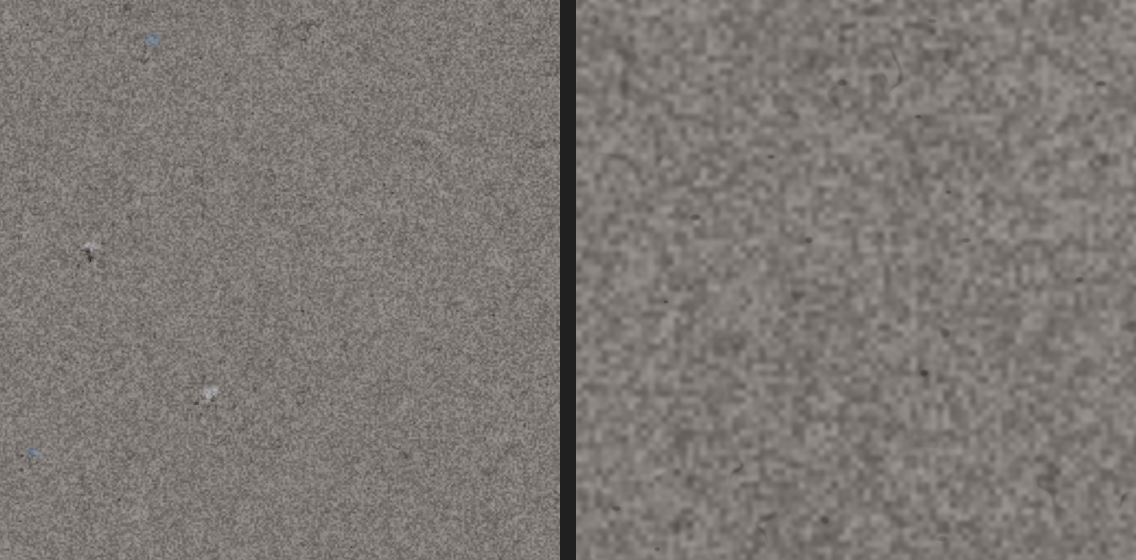
Left: the whole. Right: its middle third, enlarged.
Reproduce this texture procedurally as a Shadertoy shader.

```glsl
float hash(vec2 p) {
    vec3 q = fract(p.xyx * 0.1031);
    q += dot(q, q.yzx + 33.33);
    return fract((q.x + q.y) * q.z);
}

vec2 hash2(vec2 p) {
    return vec2(hash(p), hash(p + 71.7));
}

// Smooth value noise, centred on zero
float noise(vec2 p) {
    vec2 cell = floor(p), f = fract(p);
    f = f * f * (3.0 - 2.0 * f);
    float low = mix(hash(cell), hash(cell + vec2(1, 0)), f.x);
    float high = mix(hash(cell + vec2(0, 1)), hash(cell + vec2(1, 1)), f.x);
    return mix(low, high, f.y) - 0.5;
}

float fbm(vec2 p) {
    float sum = 0.0, amplitude = 0.5;
    for (int i = 0; i < 4; i++) {
        sum += amplitude * noise(p);
        p = mat2(0.8, 0.6, -0.6, 0.8) * p * 2.03 + 17.3;
        amplitude *= 0.5;
    }
    return sum;
}

// Small irregular dots, one candidate in each cell
float pits(vec2 p, float density) {
    vec2 home = floor(p);
    float pit = 0.0;
    for (int y = -1; y <= 1; y++)
    for (int x = -1; x <= 1; x++) {
        vec2 cell = home + vec2(x, y);
        vec2 d = p - cell - hash2(cell + 5.0);
        d.y *= mix(0.8, 2.0, hash(cell + 9.0));
        float radius = mix(0.08, 0.2, hash(cell + 31.0));
        float present = step(hash(cell + 53.0), density);
        pit = max(pit, present * (1.0 - smoothstep(radius * 0.3, radius, length(d))));
    }
    return pit;
}

// Short ragged wisps along the zero contours of warped noise
float wisps(vec2 p) {
    vec2 warp = vec2(noise(p * 95.0), noise(p * 95.0 + 40.0)) * 0.014;
    float line = 1.0 - smoothstep(0.02, 0.13, abs(noise((p + warp) * 48.0 + 8.0)));
    float breaks = smoothstep(0.0, 0.3, noise(p * 65.0 + 90.0));
    return line * breaks * smoothstep(-0.1, 0.25, noise(p * 19.0 + 25.0));
}

void mainImage(out vec4 fragColor, in vec2 fragCoord) {
    vec2 p = fragCoord / iResolution.y;

    // Fine sandy grain over very faint mottling
    float fine = noise(p * 256.0 + 0.25);
    float tone = 0.162 * fine;
    tone += 0.085 * noise(mat2(0.8, 0.6, -0.6, 0.8) * p * 215.0 + 30.0);
    tone += 0.05 * fbm(p * 62.0 + 60.0);
    tone += 0.018 * fbm(p * 6.0 + 12.0);

    // Worn pale flakes, dark pits and wisps
    tone += 0.03 * smoothstep(0.17, 0.3, fbm(p * 36.0 + 150.0));
    tone -= 0.075 * wisps(p);
    tone -= 0.12 * pits(p * 38.0, 0.1);
    vec3 color = vec3(0.495, 0.476, 0.458) + tone * vec3(1.0, 0.99, 0.96);

    // A few mineral chips, alternating pale and bluish, with dark crumbs beside
    for (int i = 0; i < 4; i++) {
        float id = float(i);
        vec2 center = vec2(0.06 + 0.105 * id, fract(0.19 + 0.37 * id));
        vec2 d = p - center;
        float edge = length(d * vec2(0.85, 1.1)) + 0.012 * noise(p * 110.0 + id);
        float chip = 1.0 - smoothstep(0.004, 0.017, edge);
        float pale = mod(id, 2.0);
        vec3 mineral = mix(vec3(0.43, 0.51, 0.61), vec3(0.67, 0.66, 0.68), pale);
        color = mix(color, mineral + 0.2 * fine, chip * mix(0.6, 0.8, pale));
        float halo = 1.0 - smoothstep(0.01, 0.034, length(d + vec2(0.012, 0.018)));
        color -= 0.17 * halo * (1.0 - chip) * smoothstep(0.1, 0.35, noise(p * 150.0 + 7.0));
    }

    fragColor = vec4(clamp(color, 0.0, 1.0), 1.0);
}
```
